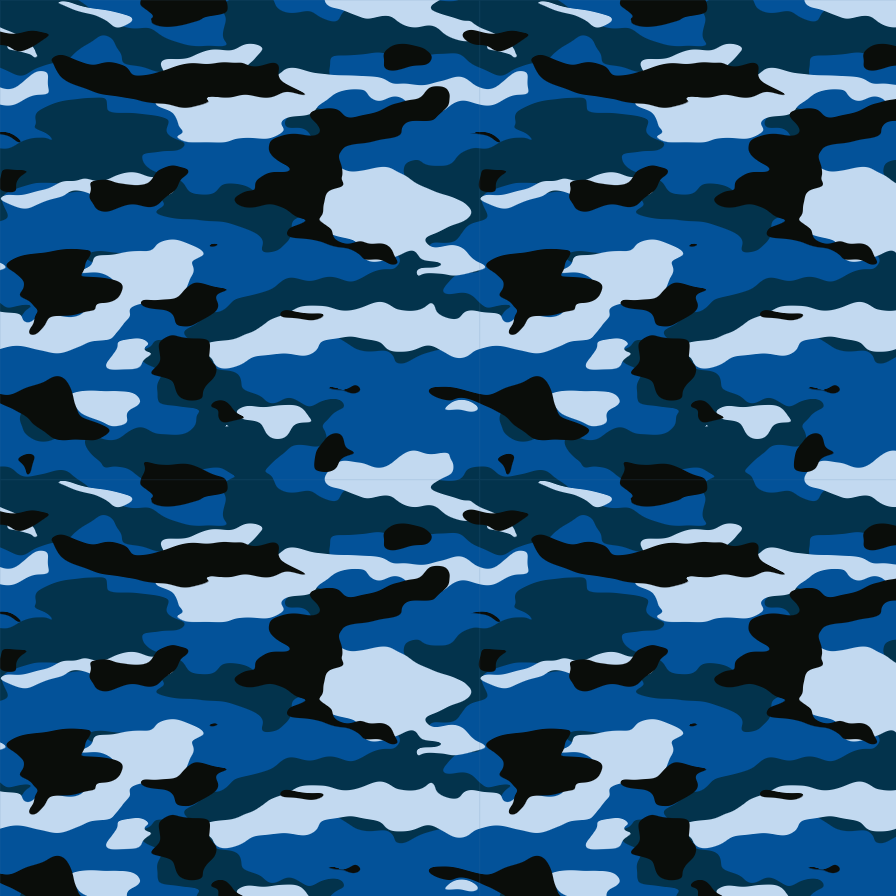
This pattern is drawn by a WebGL 1 fragment shader. Its source:

```glsl
precision highp float;

uniform vec2 u_resolution;

const float TILES_ACROSS = 1.868;

const vec3 BLUE  = vec3(0.01, 0.32, 0.60);
const vec3 TEAL  = vec3(0.01, 0.20, 0.30);
const vec3 PALE  = vec3(0.76, 0.85, 0.94);
const vec3 BLACK = vec3(0.04, 0.05, 0.04);
const vec3 SEAM  = vec3(0.29, 0.48, 0.64);

vec2 gradientAt(vec2 cell, float seed) {
  float h = fract(sin(dot(cell, vec2(127.1, 311.7)) + seed * 17.3) * 43758.5);
  float angle = 6.28319 * h;
  return vec2(cos(angle), sin(angle));
}

// Gradient noise that wraps after "period" cells
float wrappedNoise(vec2 p, vec2 period, float seed) {
  vec2 cell = floor(p);
  vec2 f = p - cell;
  vec2 w = f * f * f * (f * (f * 6.0 - 15.0) + 10.0);
  vec2 lo = mod(cell, period);
  vec2 hi = mod(cell + 1.0, period);
  float a = dot(gradientAt(lo, seed), f);
  float b = dot(gradientAt(vec2(hi.x, lo.y), seed), f - vec2(1.0, 0.0));
  float c = dot(gradientAt(vec2(lo.x, hi.y), seed), f - vec2(0.0, 1.0));
  float d = dot(gradientAt(hi, seed), f - 1.0);
  return mix(mix(a, b, w.x), mix(c, d, w.x), w.y);
}

// Broad flat patches whose outlines are scalloped by a fine warp
float patchField(vec2 p, vec2 cells, float seed) {
  vec2 fine = vec2(12.0, 19.0);
  vec2 warp = vec2(wrappedNoise(p * fine, fine, seed + 1.0),
                   wrappedNoise(p * fine, fine, seed + 2.0));
  vec2 q = (p + warp * vec2(0.055, 0.034)) * cells;
  float broad = wrappedNoise(q, cells, seed + 3.0);
  float detail = wrappedNoise(q * 2.0 + 0.37, cells * 2.0, seed + 4.0);
  return broad + 0.45 * detail;
}

// Edge coverage, smoothed over one pixel
float patchMask(vec2 p, vec2 cells, float threshold, float seed, float pixel) {
  float f = patchField(p, cells, seed);
  vec2 slope = vec2(patchField(p + vec2(pixel, 0.0), cells, seed),
                    patchField(p + vec2(0.0, pixel), cells, seed)) - f;
  return clamp(0.5 + (f - threshold) / max(length(slope), 1e-5), 0.0, 1.0);
}

// Hairline along the joins between tiles
float seamMask(vec2 p, float halfWidth, float pixel) {
  vec2 toJoin = abs(fract(p + 0.5) - 0.5);
  float d = min(toJoin.x, toJoin.y);
  return 1.0 - smoothstep(halfWidth - 0.5 * pixel, halfWidth + 0.5 * pixel, d);
}

void main() {
  // Tiles are counted from the top left corner
  vec2 fromTop = vec2(gl_FragCoord.x, u_resolution.y - gl_FragCoord.y);
  float pixel = TILES_ACROSS / u_resolution.y;
  vec2 tile = fromTop * pixel;
  vec2 p = fract(tile);

  // Camouflage layers, back to front
  vec3 color = BLUE;
  color = mix(color, TEAL, patchMask(p, vec2(3.0, 7.0), 0.065, 11.0, pixel));
  color = mix(color, PALE, patchMask(p, vec2(3.0, 8.0), 0.150, 29.0, pixel));
  color = mix(color, BLACK, patchMask(p, vec2(4.0, 9.0), 0.215, 47.0, pixel));

  color = mix(color, SEAM, 0.12 * seamMask(tile, 0.0014, pixel));
  gl_FragColor = vec4(color, 1.0);
}
```
